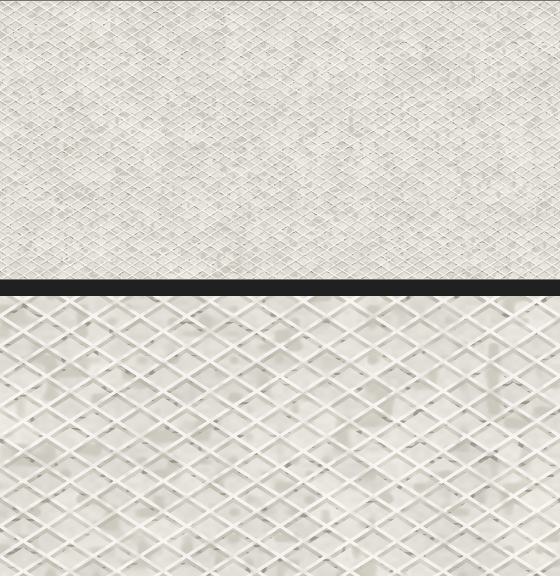
Top: the whole. Bottom: its middle third, enlarged.
This pattern is drawn by a WebGL 1 fragment shader. Its source:

```glsl
precision highp float;

uniform vec2 u_resolution;

float hash(vec2 p) {
  vec3 h = fract(vec3(p.xyx) * 0.1031);
  h += dot(h, h.yzx + 33.33);
  return fract((h.x + h.y) * h.z);
}

float valueNoise(vec2 p) {
  vec2 cell = floor(p);
  vec2 f = fract(p);
  f = f * f * (3.0 - 2.0 * f);
  float low = mix(hash(cell), hash(cell + vec2(1.0, 0.0)), f.x);
  float high = mix(hash(cell + vec2(0.0, 1.0)), hash(cell + 1.0), f.x);
  return mix(low, high, f.y);
}

// Soft-edged stripe for both line directions at once
vec2 stripe(vec2 offset, float halfWidth, float blur) {
  return 1.0 - smoothstep(halfWidth - 0.5 * blur, halfWidth + 0.5 * blur, abs(offset));
}

void main() {
  vec2 uv = gl_FragCoord.xy / u_resolution;

  // Diagonal lattice: 36 diamonds across, 28 down
  vec2 repeats = vec2(36.0, 28.0);
  vec2 p = uv * repeats;
  vec2 diagonal = vec2(p.y + p.x, p.y - p.x);
  vec2 offset = fract(diagonal + 0.5) - 0.5;
  vec2 diamond = floor(diagonal);
  float blur = length(repeats / u_resolution);

  // Raised pale lines with a shadow along their lower side
  vec2 ridges = stripe(offset, 0.065, blur);
  vec2 shadows = stripe(offset + 0.14, 0.075, blur);
  float ridge = max(ridges.x, ridges.y);
  float shadow = max(shadows.x, shadows.y);

  // Plaster mottling: broad clouds, a tone per diamond, patches and grain
  float grain = valueNoise(uv * vec2(250.0, 170.0));
  float patches = valueNoise(uv * vec2(110.0, 66.0) + 17.0);
  float clouds = valueNoise(uv * vec2(26.0, 13.0) + 5.0);
  float tone = 0.045 * (hash(diamond + 80.0) - 0.5) + 0.04 * (clouds - 0.5);
  vec3 color = vec3(0.89, 0.875, 0.85) + tone + 0.04 * (grain - 0.5);
  color = mix(color, vec3(0.775, 0.765, 0.72), 0.75 * smoothstep(0.6, 0.9, patches));

  // Uneven grooves, darkened by short scattered flecks
  float depth = 0.3 + 0.7 * valueNoise(uv * vec2(150.0, 130.0) + 31.0);
  color = mix(color, vec3(0.755, 0.745, 0.695) + tone, shadow * depth);
  float fleck = smoothstep(0.74, 0.92, valueNoise(uv * vec2(210.0, 230.0) + 51.0));
  color = mix(color, vec3(0.53, 0.52, 0.48), fleck * shadow * 0.7);

  // Worn, broken highlights
  float wear = mix(0.5, 1.0, smoothstep(0.15, 0.6, valueNoise(uv * vec2(200.0, 150.0) + 9.0)));
  color = mix(color, vec3(0.965, 0.955, 0.945) + 0.4 * tone, ridge * wear);

  // Thin dark borders at top and bottom
  float edge = min(uv.y, 1.0 - uv.y);
  float border = 1.0 - smoothstep(0.0025, 0.0045, edge);
  color = mix(color, vec3(0.46, 0.45, 0.43), border);

  gl_FragColor = vec4(color, 1.0);
}
```
